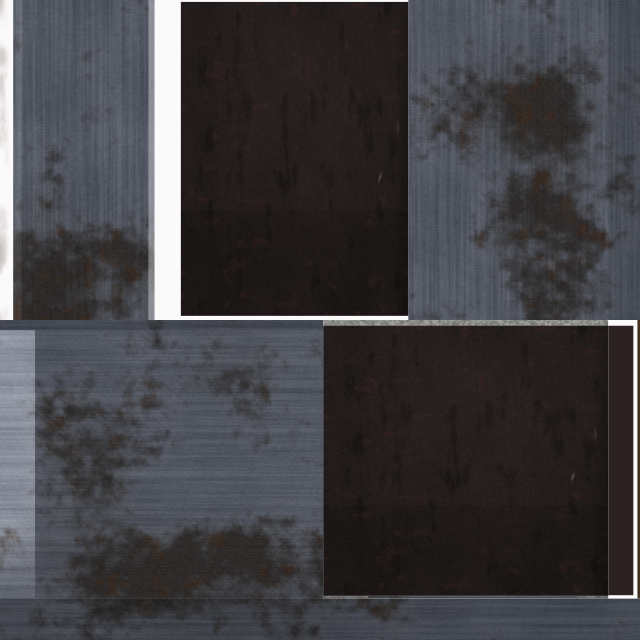
This background is drawn by a WebGL 2 fragment shader. Its source:

```glsl
#version 300 es
precision highp float;
uniform vec2 u_resolution;
out vec4 outColor;

// Colours
const vec3 PAPER = vec3(0.985, 0.98, 0.98);
const vec3 STEEL = vec3(0.325, 0.335, 0.36);
const vec3 BLUE_SHEEN = vec3(0.0, 0.012, 0.035);
const vec3 GRIME = vec3(0.165, 0.152, 0.145);
const vec3 RUST = vec3(0.23, 0.16, 0.115);
const vec3 PANEL = vec3(0.147, 0.118, 0.118);
const vec3 PANEL_RUST = vec3(0.23, 0.145, 0.125);
const vec3 SOLID = vec3(0.175, 0.135, 0.135);
const vec3 TRIM = vec3(0.55, 0.55, 0.54);

// Texture
const vec2 BRUSH_SCALE = vec2(380.0, 9.0);
const float BRUSH_DEPTH = 0.10;
const float GRAIN_SCALE = 400.0;
const float GRAIN_DEPTH = 0.045;

// Panels as left, bottom, right, top
const vec4 UPPER_PANEL = vec4(0.2826, 0.5065, 0.638, 0.997);
const vec4 LOWER_PANEL = vec4(0.505, 0.069, 0.9505, 0.491);

float hash(vec2 p) {
    return fract(sin(dot(p, vec2(127.1, 311.7))) * 43758.5453);
}

float noise(vec2 p) {
    vec2 i = floor(p), f = fract(p);
    f = f * f * (3.0 - 2.0 * f);
    return mix(mix(hash(i), hash(i + vec2(1, 0)), f.x),
               mix(hash(i + vec2(0, 1)), hash(i + vec2(1, 1)), f.x), f.y);
}

float fbm(vec2 p) {
    float sum = 0.0, amp = 0.5;
    for (int i = 0; i < 5; i++) {
        sum += amp * noise(p);
        p = mat2(1.6, 1.2, -1.2, 1.6) * p + 7.3;
        amp *= 0.5;
    }
    return sum;
}

// Antialiased coverage of a rectangle
float box(vec2 p, vec4 r) {
    vec2 lo = clamp((p - r.xy) * u_resolution + 0.5, 0.0, 1.0);
    vec2 hi = clamp((r.zw - p) * u_resolution + 0.5, 0.0, 1.0);
    return lo.x * lo.y * hi.x * hi.y;
}

float blob(vec2 p, vec2 center, vec2 radius) {
    vec2 q = (p - center) / radius;
    return exp(-dot(q, q));
}

// Brushed steel; the streaks run along the second axis of brushPos
vec3 metal(vec2 p, vec2 brushPos, float stain) {
    float streak = 0.6 * noise(brushPos * BRUSH_SCALE)
                 + 0.4 * noise(brushPos * BRUSH_SCALE * vec2(0.45, 0.3) + 31.0) - 0.5;
    float cloud = fbm(p * 13.0);
    float fine = fbm(p * 65.0 + 4.0);
    float dirt = smoothstep(0.28, 0.95, stain + (cloud - 0.5) * 1.25 + (fine - 0.5) * 0.75);
    vec3 col = STEEL + BLUE_SHEEN * (1.0 - stain) + 0.09 * (cloud - 0.5);
    col = mix(col, GRIME, dirt * 0.92);
    col = mix(col, RUST, 0.6 * dirt * smoothstep(0.54, 0.72, fbm(p * 44.0 + 19.0)));
    col += streak * BRUSH_DEPTH * (1.0 - 0.75 * dirt);
    return col + (noise(p * GRAIN_SCALE) - 0.5) * GRAIN_DEPTH;
}

// Dark worn sheet in its own 0..1 coordinates
vec3 darkSheet(vec2 q) {
    float glow = blob(q, vec2(0.5, 0.72), vec2(0.55, 0.5));
    float wear = fbm(q * vec2(9.0, 5.0) + 3.0);
    vec3 col = PANEL * (0.84 + 0.21 * glow + 0.28 * (wear - 0.5));
    float flecks = smoothstep(0.62, 0.78, fbm(q * vec2(18.0, 30.0) + 11.0));
    col = mix(col, PANEL_RUST, 0.4 * flecks);
    col *= 1.0 - 0.22 * smoothstep(0.56, 0.75, fbm(q * vec2(24.0, 9.0) + 41.0));
    vec2 weave = sin(q * vec2(400.0, 520.0));
    col += 0.007 * weave.x * weave.y + 0.025 * (noise(q * 170.0) - 0.5);
    col *= 1.0 - 0.2 * smoothstep(0.93, 1.0, q.x) - 0.1 * smoothstep(0.34, 0.33, q.y);
    float scratch = blob(q + vec2(0.35 * (0.44 - q.y), 0.0), vec2(0.875, 0.44), vec2(0.004, 0.013))
                  + 0.5 * blob(q, vec2(0.955, 0.6), vec2(0.003, 0.02));
    return col + 0.22 * scratch;
}

vec3 sheetIn(vec2 p, vec4 r) {
    return darkSheet((p - r.xy) / (r.zw - r.xy));
}

void main() {
    vec2 p = gl_FragCoord.xy / u_resolution;

    // Stain layout for each steel plate
    float leftStain = blob(p, vec2(0.06, 0.53), vec2(0.09, 0.15)) + 0.6 * blob(p, vec2(0.20, 0.57), vec2(0.08, 0.09));
    float rightStain = 0.75 * blob(p, vec2(0.82, 0.84), vec2(0.13, 0.09)) + 0.65 * blob(p, vec2(0.86, 0.63), vec2(0.08, 0.19));
    float lowStain = 0.65 * blob(p, vec2(0.14, 0.28), vec2(0.08, 0.14))
                   + 0.5 * blob(p, vec2(0.36, 0.42), vec2(0.10, 0.08))
                   + 0.85 * blob(p, vec2(0.33, 0.10), vec2(0.30, 0.09));
    float topStain = p.x < 0.4 ? leftStain : rightStain;
    vec3 uprightSteel = metal(p, p, topStain + 0.12);
    vec3 flatSteel = metal(p + 5.0, p.yx, lowStain + 0.14);

    // Paper ground with aged left margin
    float age = smoothstep(0.018, 0.0, p.x) * smoothstep(0.35, 0.75, fbm(p * vec2(40.0, 20.0)));
    vec3 col = PAPER - age * vec3(0.2, 0.22, 0.23);

    // Upper steel plates and their faded edges
    col = mix(col, uprightSteel, box(p, vec4(0.021, 0.5, 0.241, 1.1)));
    col = mix(col, uprightSteel + 0.06, box(p, vec4(0.021, 0.5, 0.034, 1.1)));
    col = mix(col, 0.6 * uprightSteel + 0.36, box(p, vec4(0.232, 0.5, 0.241, 1.1)));
    col = mix(col, uprightSteel, box(p, vec4(0.638, 0.5, 1.1, 1.1)));
    col *= 1.0 - 0.12 * box(p, vec4(0.9505, 0.5, 1.1, 1.1));

    // Lower steel plate, pale flank and base strip
    col = mix(col, flatSteel, box(p, vec4(-0.1, -0.1, 0.505, 0.5)));
    col = mix(col, 1.15 * flatSteel + 0.17 * smoothstep(0.02, 0.22, p.y), box(p, vec4(-0.1, 0.065, 0.0547, 0.484)));
    col *= 1.0 - 0.15 * box(p, vec4(-0.1, 0.484, 0.505, 0.5));
    col = mix(col, flatSteel * 0.82, box(p, vec4(-0.1, -0.1, 1.1, 0.065)));
    col += 0.06 * box(p, vec4(0.0, 0.064, 0.505, 0.0655));

    // Trim and frame around the lower panel
    vec3 trim = TRIM + 0.22 * (noise(p * 300.0) - 0.5);
    col = mix(col, trim, box(p, vec4(0.505, 0.489, 0.9505, 0.5)));
    col = mix(col, flatSteel, box(p, vec4(0.505, 0.065, 0.9505, 0.069)));
    float ends = box(p, vec4(0.505, 0.066, 0.5755, 0.069)) + box(p, vec4(0.901, 0.066, 0.9505, 0.069));
    col = mix(col, trim * 0.8, ends);
    col = mix(col, PAPER, box(p, vec4(0.9505, 0.065, 0.996, 0.5)));
    col = mix(col, RUST * 1.15, box(p, vec4(0.996, 0.065, 1.1, 0.5)));
    col = mix(col, SOLID, box(p, vec4(0.9505, 0.070, 0.9896, 0.491)));

    // Dark panels
    col = mix(col, sheetIn(p, UPPER_PANEL), box(p, UPPER_PANEL));
    col = mix(col, sheetIn(p, LOWER_PANEL), box(p, LOWER_PANEL));

    outColor = vec4(clamp(col, 0.0, 1.0), 1.0);
}
```
